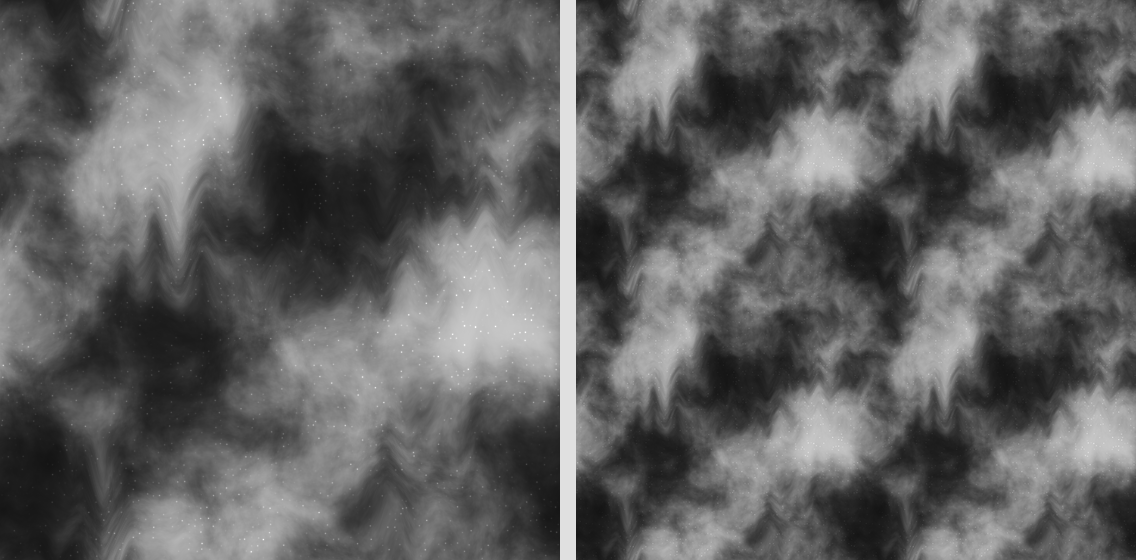
Left: one tile. Right: repeated 2 by 2.
Write a Shadertoy shader that draws this texture.

```glsl
const float TAU = 6.2831853;
const float DARKEST = 0.06;
const float TONE_RANGE = 0.74;
const float TONE_BIAS = -0.38;
const float BAND_STRENGTH = 1.1;
const float BAND_OFFSET = 0.42;
const float CLOUD_STRENGTH = 3.3;
const float CLOUD_REPEATS = 4.0;
const float CLOUD_GAIN = 0.56;
const int CLOUD_OCTAVES = 7;
const vec2 STREAK_REPEATS = vec2(22.0, 3.0);
const float STREAK_STRENGTH = 1.1;
const float DRIP_LENGTH = 0.10;
const float WARP_AMOUNT = 0.05;
const float SPECK_REPEATS = 90.0;
const float SPECK_RADIUS = 0.0014;
const float SPECK_STRENGTH = 0.32;

vec2 hash22(vec2 p) {
    vec3 q = fract(p.xyx * vec3(0.1031, 0.1030, 0.0973));
    q += dot(q, q.yzx + 33.33);
    return fract((q.xx + q.yz) * q.zy);
}

float cornerSlope(vec2 cell, vec2 local, vec2 corner, vec2 repeats, float seed) {
    vec2 slope = hash22(mod(cell + corner, repeats) + seed * 19.7) * 2.0 - 1.0;
    return dot(slope, local - corner);
}

// Gradient noise that wraps over the unit square
float wrapNoise(vec2 uv, vec2 repeats, float seed) {
    vec2 p = uv * repeats + seed * vec2(0.37, 0.61);
    vec2 cell = floor(p);
    vec2 f = p - cell;
    vec2 fade = f * f * f * (f * (f * 6.0 - 15.0) + 10.0);
    float low = mix(cornerSlope(cell, f, vec2(0, 0), repeats, seed),
                    cornerSlope(cell, f, vec2(1, 0), repeats, seed), fade.x);
    float high = mix(cornerSlope(cell, f, vec2(0, 1), repeats, seed),
                     cornerSlope(cell, f, vec2(1, 1), repeats, seed), fade.x);
    return mix(low, high, fade.y);
}

float clouds(vec2 uv) {
    float sum = 0.0;
    float amplitude = 1.0;
    float repeats = CLOUD_REPEATS;
    for (int i = 0; i < CLOUD_OCTAVES; i++) {
        sum += amplitude * wrapNoise(uv, vec2(repeats), float(i) + 3.0);
        amplitude *= CLOUD_GAIN;
        repeats *= 2.0;
    }
    return sum;
}

// One soft dust speck per cell, mostly faint
float specks(vec2 uv) {
    vec2 p = uv * SPECK_REPEATS;
    vec2 cell = mod(floor(p), SPECK_REPEATS);
    vec2 center = 0.25 + 0.5 * hash22(cell + 211.3);
    float dist = length(fract(p) - center) / (SPECK_RADIUS * SPECK_REPEATS);
    float brightness = pow(hash22(cell + 457.9).x, 7.0);
    return brightness * exp(-dist * dist);
}

void mainImage(out vec4 fragColor, in vec2 fragCoord) {
    vec2 uv = fragCoord / iResolution.xy;

    // Patches of vertical streaks that pull the clouds into drips
    float streakMask = smoothstep(-0.15, 0.3, wrapNoise(uv, vec2(3.0), 11.0));
    float streak = wrapNoise(uv, STREAK_REPEATS, 12.0) * streakMask;
    vec2 warp = vec2(wrapNoise(uv, vec2(7.0), 13.0), wrapNoise(uv, vec2(7.0), 14.0));
    vec2 warped = uv + WARP_AMOUNT * warp + vec2(0.0, DRIP_LENGTH * streak);

    // Broad diagonal light and dark, broken up by clouds
    float field = TONE_BIAS;
    field += BAND_STRENGTH * cos(TAU * (warped.x - warped.y - BAND_OFFSET));
    field += CLOUD_STRENGTH * clouds(warped);
    field += STREAK_STRENGTH * streak;

    // Soft tone curve, then dust
    float gray = DARKEST + TONE_RANGE / (1.0 + exp(-field));
    gray += SPECK_STRENGTH * specks(uv) * (0.4 + gray);
    fragColor = vec4(vec3(clamp(gray, 0.0, 1.0)), 1.0);
}
```
